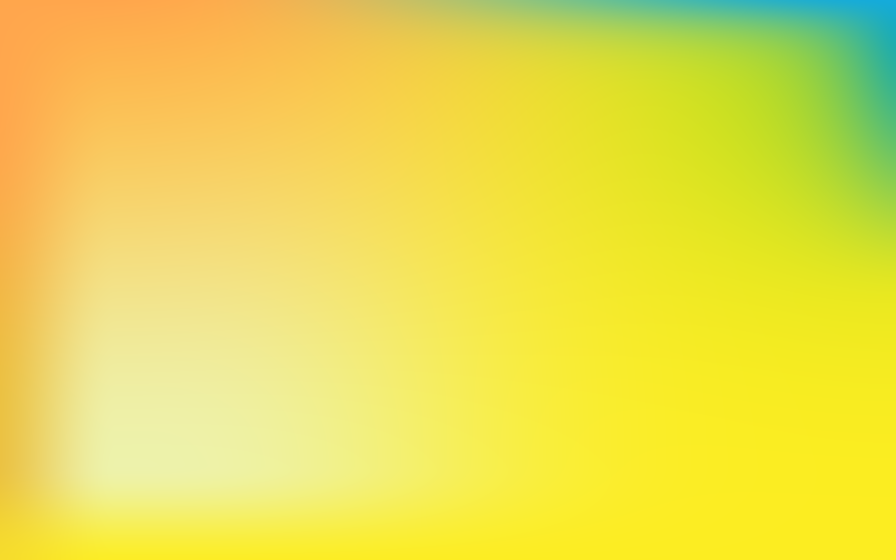
Write a WebGL 2 fragment shader that draws this background.

```glsl
#version 300 es
precision highp float;
// Soft mesh-like gradient: orange corner, cream glow, yellow field, lime and blue corner.
uniform vec2 u_resolution;
out vec4 fragColor;

#define YELLOW vec3(0.99, 0.93, 0.13)
#define CREAM  vec3(0.93, 0.95, 0.67)
#define ORANGE vec3(1.00, 0.65, 0.30)
#define AMBER  vec3(0.92, 0.75, 0.24)
#define LIME   vec3(0.72, 0.86, 0.11)
#define TEAL   vec3(0.10, 0.67, 0.66)
#define BLUE   vec3(0.08, 0.67, 0.86)
#define CREAM_CENTER vec2(0.15, 0.20)
#define LIME_CENTER  vec2(1.00, 0.90)
#define SIDE_WIDTH 0.13
#define TOP_DEPTH  0.06

// Bell-shaped falloff, one at zero distance.
float bell(float d, float width, float power) {
    return exp(-pow(abs(d) / width, power));
}

// Smooth fall from one at a to zero at b.
float fade(float a, float b, float x) {
    return 1.0 - smoothstep(a, b, x);
}

void main() {
    vec2 uv = gl_FragCoord.xy / u_resolution;
    float depth = 1.0 - uv.y;
    vec3 color = YELLOW;

    // Cream glow, tall and flattened at the lower border
    vec2 creamOffset = uv - CREAM_CENTER;
    float cream = bell(max(creamOffset.x, 0.0), 0.38, 2.5)
                * bell(max(creamOffset.y, 0.0), 0.74, 2.0)
                * smoothstep(-0.02, 0.17, uv.y);
    color = mix(color, CREAM, cream);

    // Orange wash from the upper left
    float wash = pow(max(1.0 - depth / 0.85, 0.0), 1.7) * fade(0.1, 0.9, uv.x);
    color = mix(color, ORANGE, wash);

    // Warm left border, turning amber and then yellow downwards
    vec3 sideColor = mix(ORANGE, AMBER, smoothstep(0.2, 0.75, depth));
    sideColor = mix(sideColor, YELLOW, 0.6 * smoothstep(0.82, 1.0, depth));
    color = mix(color, sideColor, fade(-0.02, SIDE_WIDTH, uv.x));

    // Lime glow in the upper right
    vec2 limeOffset = uv - LIME_CENTER;
    color = mix(color, LIME, bell(limeOffset.x, 0.32, 2.0) * bell(limeOffset.y, 0.38, 2.0));

    // Teal right border
    color = mix(color, TEAL, fade(0.0, 0.55, depth) * bell(1.0 - uv.x, 0.075, 1.4));

    // Blue upper border, growing to the right
    float top = smoothstep(0.2, 1.05, uv.x) * bell(depth, TOP_DEPTH, 1.3);
    color = mix(color, BLUE, top);

    fragColor = vec4(color, 1.0);
}
```
